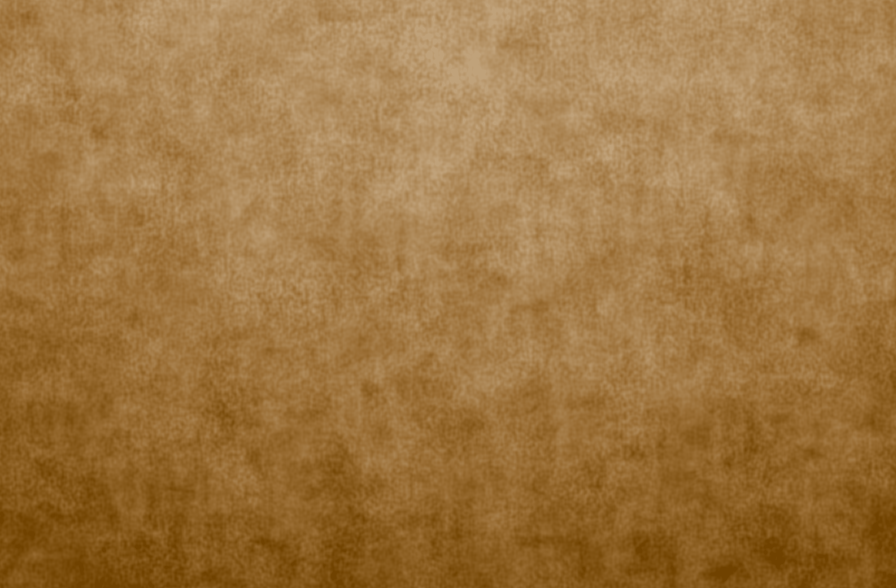
A WebGL 2 fragment shader for this texture:

```glsl
#version 300 es
precision highp float;

uniform vec2 u_resolution;
out vec4 fragColor;

// Colour ramp from shadow to light
const vec3 SHADOW = vec3(0.455, 0.275, 0.015);
const vec3 MIDDLE = vec3(0.605, 0.430, 0.205);
const vec3 LIGHT  = vec3(0.725, 0.595, 0.425);
const vec2 TONE_RANGE = vec2(-0.05, 1.12);

// Broad lighting
const float TOP_TONE = 0.98;
const float FALL_LINEAR = 0.29;
const float FALL_SQUARE = 0.46;
const float SIDE_FALL = 0.24;
const float LIGHT_CENTER = 0.53;

// Mottling and cloth grain
const vec2 MOTTLE_SCALE = vec2(6.0, 6.6);
const float MOTTLE_AMOUNT = 0.21;
const int MOTTLE_OCTAVES = 5;
const float MOTTLE_GAIN = 0.82;
const float SPOT_SCALE = 20.0;
const float SPOT_AMOUNT = 0.20;
const float WARP_SCALE = 13.0;
const float WARP_AMOUNT = 0.022;
const vec2 UPRIGHT_STREAKS = vec2(52.0, 13.0);
const vec2 LEVEL_STREAKS = vec2(13.0, 46.0);
const float STREAK_AMOUNT = 0.13;
const float GRAIN_SCALE = 135.0;
const float GRAIN_AMOUNT = 0.19;

// Random unit vector for a lattice point
vec2 latticeGradient(vec2 cell) {
    vec3 h = fract(cell.xyx * vec3(0.1031, 0.1030, 0.0973));
    h += dot(h, h.yzx + 33.33);
    float angle = 6.28318 * fract((h.x + h.y) * h.z);
    return vec2(cos(angle), sin(angle));
}

float gradientNoise(vec2 p) {
    vec2 cell = floor(p);
    vec2 f = fract(p);
    vec2 w = f * f * f * (f * (f * 6.0 - 15.0) + 10.0);
    vec2 e = vec2(1.0, 0.0);
    float a = dot(latticeGradient(cell), f);
    float b = dot(latticeGradient(cell + e.xy), f - e.xy);
    float c = dot(latticeGradient(cell + e.yx), f - e.yx);
    float d = dot(latticeGradient(cell + e.xx), f - e.xx);
    return mix(mix(a, b, w.x), mix(c, d, w.x), w.y);
}

// Octaves are rotated to hide the lattice
float fractalNoise(vec2 p) {
    const mat2 turn = mat2(0.8, 0.6, -0.6, 0.8);
    float sum = 0.0;
    float weight = 1.0;
    for (int i = 0; i < MOTTLE_OCTAVES; i++) {
        sum += weight * gradientNoise(p);
        p = turn * p * 2.03 + 17.3;
        weight *= MOTTLE_GAIN;
    }
    return sum;
}

// Light pooled at the top centre, fading downward and sideways
float broadLight(vec2 uv) {
    float depth = 1.0 - uv.y;
    float side = 2.0 * (uv.x - LIGHT_CENTER);
    return TOP_TONE - depth * (FALL_LINEAR + FALL_SQUARE * depth)
         - SIDE_FALL * side * side;
}

// Cloudy patches with scattered soft dark spots
float mottling(vec2 p) {
    vec2 warp = vec2(gradientNoise(p * WARP_SCALE + 41.0),
                     gradientNoise(p * WARP_SCALE + 83.0));
    vec2 q = p + WARP_AMOUNT * warp;
    float spots = smoothstep(0.2, 0.65, gradientNoise(q * SPOT_SCALE + 29.0));
    return MOTTLE_AMOUNT * fractalNoise(q * MOTTLE_SCALE + 7.0)
         - SPOT_AMOUNT * (spots - 0.06);
}

// Broken crossed streaks and fine nap, stronger in patches
float clothGrain(vec2 p) {
    float streaks = gradientNoise(p * UPRIGHT_STREAKS + 11.0)
                  + 0.7 * gradientNoise(p * LEVEL_STREAKS + 59.0);
    float patches = 1.0 + 0.7 * gradientNoise(p * 9.0 + 71.0);
    float nap = gradientNoise(p * GRAIN_SCALE + 5.0)
              + 0.6 * gradientNoise(p * GRAIN_SCALE * vec2(1.3, 0.5) + 97.0);
    return STREAK_AMOUNT * streaks + GRAIN_AMOUNT * patches * nap;
}

vec3 ramp(float tone) {
    return tone < 0.5 ? mix(SHADOW, MIDDLE, tone * 2.0)
                      : mix(MIDDLE, LIGHT, tone * 2.0 - 1.0);
}

void main() {
    vec2 uv = gl_FragCoord.xy / u_resolution;
    vec2 p = gl_FragCoord.xy / u_resolution.y;
    float contrast = mix(1.15, 0.8, uv.y);
    float tone = broadLight(uv) + contrast * mottling(p) + clothGrain(p);
    fragColor = vec4(ramp(clamp(tone, TONE_RANGE.x, TONE_RANGE.y)), 1.0);
}
```
